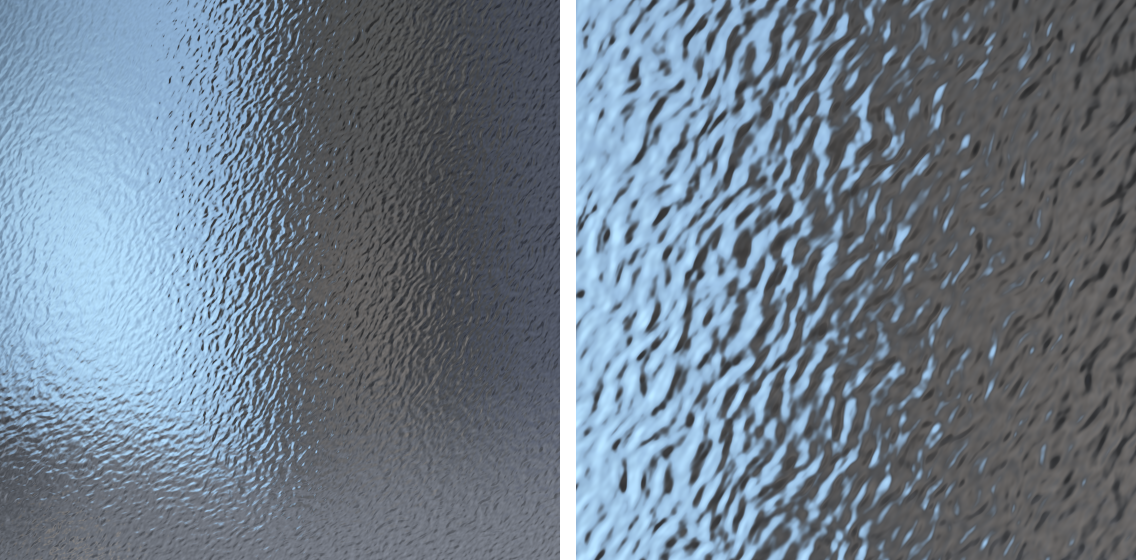
Left: the whole. Right: its middle third, enlarged.
This texture is drawn by a Shadertoy shader. Its source:

```glsl
#define RIDGE_FREQ vec2(122.0, 60.0)  // across and along the ridges
#define STEEP_ANGLE 1.02
#define FLAT_ANGLE 0.50
#define REFRACTION 0.106
#define FINE_RIPPLE 0.24
#define SHADING 0.075
#define SPECKLE 0.18
#define SKY_EDGE 0.452
#define FLOOR_EDGE 0.20
#define SAMPLES 2

vec2 hashGradient(vec2 cell) {
    float h = fract(sin(dot(cell, vec2(127.1, 311.7))) * 43758.55);
    float a = 6.28318 * h;
    return vec2(cos(a), sin(a));
}

float gradientNoise(vec2 p) {
    vec2 i = floor(p), f = p - i;
    vec2 u = f * f * f * (f * (f * 6.0 - 15.0) + 10.0);
    float a = dot(hashGradient(i), f);
    float b = dot(hashGradient(i + vec2(1, 0)), f - vec2(1, 0));
    float c = dot(hashGradient(i + vec2(0, 1)), f - vec2(0, 1));
    float d = dot(hashGradient(i + vec2(1, 1)), f - vec2(1, 1));
    return mix(mix(a, b, u.x), mix(c, d, u.x), u.y);
}

// Height of the pressed glass in ridge space
float glassHeight(vec2 q) {
    return gradientNoise(q) + FINE_RIPPLE * gradientNoise(q * vec2(1.7, 2.2) + 17.3);
}

// Slope of ridges that run along one angle, in canvas directions
vec2 ridgeSlope(vec2 p, float angle) {
    vec2 along = vec2(cos(angle), sin(angle));
    vec2 across = vec2(along.y, -along.x);
    vec2 q = vec2(dot(p, across), dot(p, along)) * RIDGE_FREQ + 90.0;
    float e = 0.12, h = glassHeight(q);
    vec2 d = vec2(glassHeight(q + vec2(e, 0)), glassHeight(q + vec2(0, e))) - h;
    d *= RIDGE_FREQ / (RIDGE_FREQ.x * e);
    return across * d.x + along * d.y;
}

// Steep ridges give way to flatter ones near the floor
vec2 glassSlope(vec2 uv) {
    vec2 bend = vec2(gradientNoise(uv * 24.0), gradientNoise(uv * 24.0 + 40.0));
    vec2 p = uv + 0.007 * bend;
    float turn = 0.26 + 0.6 * gradientNoise(uv * 14.0 + 9.0);
    turn += 0.8 * (1.0 - smoothstep(0.12, 0.48, uv.y + 0.2 * uv.x));
    turn = clamp(turn, 0.0, 1.4);
    return cos(turn) * ridgeSlope(p, STEEP_ANGLE) + sin(turn) * ridgeSlope(p + 3.0, FLAT_ANGLE);
}

float softSpot(vec2 p, vec2 center, vec2 size) {
    vec2 d = (p - center) / size;
    return exp(-dot(d, d));
}

// Blurred room behind the glass: bright window, dark wall, grey floor
vec3 skyColor(vec2 p) {
    float axis = 0.30 - 0.25 * p.y;
    float glow = softSpot(p, vec2(axis, 0.50), vec2(0.19, 0.36));
    vec3 col = mix(vec3(0.55, 0.685, 0.825), vec3(0.70, 0.86, 0.975), glow);
    float side = smoothstep(-0.18, 0.10, p.x + 0.06 * glow);
    col *= mix(0.70, 1.0, side);
    return col * (1.0 - 0.20 * softSpot(p, vec2(0.0, 1.0), vec2(0.2, 0.25)));
}

vec3 wallColor(vec2 p) {
    vec3 col = mix(vec3(0.255, 0.27, 0.29), vec3(0.40, 0.39, 0.385),
                   softSpot(p, vec2(0.63, 0.43), vec2(0.13, 0.36)));
    col = mix(col, vec3(0.34, 0.34, 0.335), 0.8 * softSpot(p, vec2(0.67, 0.92), vec2(0.13, 0.2)));
    col = mix(col, vec3(0.245, 0.245, 0.25), 0.75 * softSpot(p, vec2(0.79, 0.68), vec2(0.06, 0.4)));
    vec3 blueGrey = mix(vec3(0.34, 0.365, 0.43), vec3(0.28, 0.30, 0.35), p.y);
    return mix(col, blueGrey, smoothstep(0.78, 0.96, p.x));
}

vec3 roomColor(vec2 p) {
    float sky = 1.0 - smoothstep(-0.065, 0.065, p.x - SKY_EDGE);
    vec3 floorGrey = mix(vec3(0.42, 0.44, 0.475), vec3(0.455, 0.475, 0.515), smoothstep(0.1, 0.6, p.x));
    floorGrey *= 1.0 - 0.30 * softSpot(p, vec2(0.0, 0.17), vec2(0.1, 0.14));
    float skyBase = smoothstep(-0.09, 0.09, p.y - FLOOR_EDGE - 0.07 + 0.24 * p.x);
    float wallBase = smoothstep(-0.16, 0.20, p.y - FLOOR_EDGE + 0.10 * softSpot(p, vec2(0.5, 0.2), vec2(0.1)));
    vec3 left = mix(floorGrey, skyColor(p), skyBase);
    vec3 right = mix(floorGrey, wallColor(p), wallBase);
    vec3 col = mix(right, left, sky);
    return col + vec3(0.10, 0.07, 0.03) * softSpot(p, vec2(0.14, -0.01), vec2(0.05, 0.04));
}

// Refract the room, then shade the ridge flanks and add small dark pits
vec3 frostedGlass(vec2 uv) {
    vec2 slope = glassSlope(uv);
    vec3 col = roomColor(uv + REFRACTION * slope);
    float flank = dot(slope, vec2(-0.75, 0.65));
    float dimness = 1.0 - smoothstep(0.35, 0.65, col.g);
    float pits = gradientNoise(vec2(uv.x - 0.5 * uv.y, uv.y) * vec2(220.0, 140.0));
    float shade = SHADING * (0.55 + dimness) * flank;
    shade += SPECKLE * (0.3 + 0.5 * dimness) * pits;
    shade -= SPECKLE * dimness * smoothstep(0.6, 1.3, -flank);
    return col * (1.0 + clamp(shade, -0.45, 0.3));
}

void mainImage(out vec4 fragColor, in vec2 fragCoord) {
    vec3 sum = vec3(0.0);
    for (int j = 0; j < SAMPLES; j++)
        for (int i = 0; i < SAMPLES; i++) {
            vec2 offset = (vec2(i, j) + 0.5) / float(SAMPLES) - 0.5;
            sum += frostedGlass((fragCoord + offset) / iResolution.xy);
        }
    fragColor = vec4(sum / float(SAMPLES * SAMPLES), 1.0);
}
```
